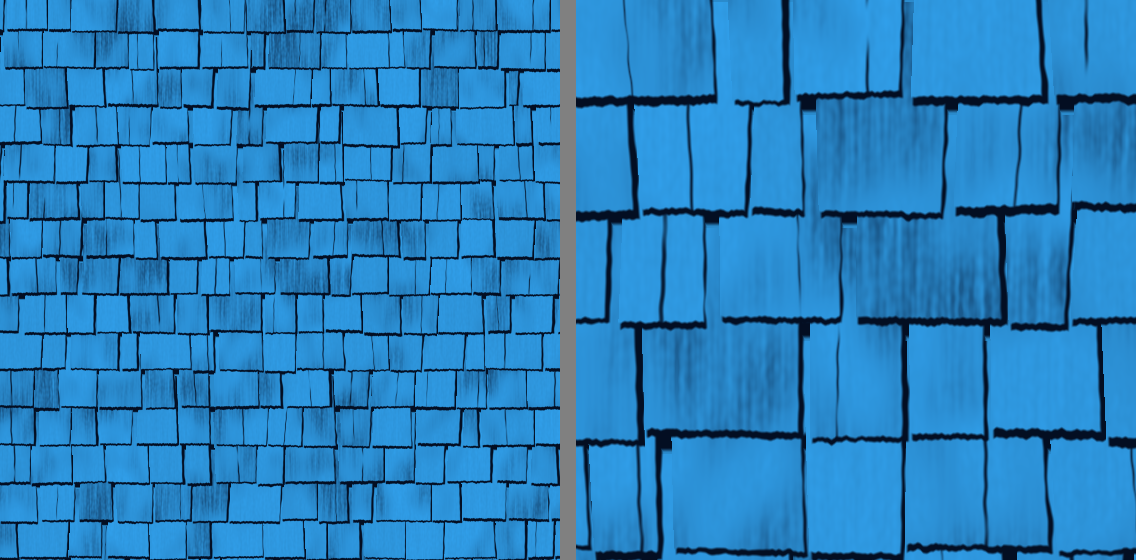
Left: the whole. Right: its middle third, enlarged.
Write a WebGL 1 fragment shader that draws this texture.

```glsl
precision highp float;
// Painted wooden shingles in overlapping courses, with uneven widths and butts.
// Each course is a row of jittered cells composited over the course below it,
// casting shadow down and right; stretched gradient noise gives grain and wear.

uniform vec2 u_resolution;

#define COLS 14.6
#define ROWS 14.86
#define ROW_SHIFT 0.06
#define WIDTH_JITTER 0.64
#define BUTT_JITTER 0.09
#define GAP_MAX 0.17
#define SHADOW_DROP 0.068
#define SHADOW_SIDE 0.05
#define CRACK_CHANCE 0.42
#define PAINT vec3(0.18, 0.592, 0.872)
#define WORN vec3(0.10, 0.35, 0.55)
#define SHADOW vec3(0.010, 0.055, 0.135)

float hash(vec2 p) {
  vec3 q = fract(vec3(p.xyx) * vec3(0.1031, 0.1030, 0.0973));
  q += dot(q, q.yzx + 33.33);
  return fract((q.x + q.y) * q.z);
}

// Gradient noise, roughly -0.7 to 0.7
float corner(vec2 cell, vec2 offset) {
  float angle = 6.2832 * hash(cell + 57.0);
  return dot(vec2(cos(angle), sin(angle)), offset);
}

float noise(vec2 p) {
  vec2 i = floor(p), f = p - i;
  vec2 s = f * f * f * (f * (f * 6.0 - 15.0) + 10.0);
  vec2 e = vec2(1.0, 0.0);
  return mix(mix(corner(i, f), corner(i + e, f - e), s.x),
             mix(corner(i + e.yx, f - e.yx), corner(i + 1.0, f - 1.0), s.x), s.y);
}

// Slightly slanted joint to the left of shingle k
float joint(float k, float row, float height) {
  vec2 id = vec2(k, row) + 11.0;
  float slant = 0.12 * (hash(id + 71.0) - 0.5);
  return k + WIDTH_JITTER * (hash(id) - 0.5) + slant * (height - 0.5);
}

// Antialiased step: 0 below the edge, 1 above it
float edge(float d, float soft) {
  return smoothstep(-soft, soft, d);
}

// Weathered paint with long, fine vertical grain
vec3 wood(vec2 p, vec2 id) {
  float own = hash(id + 23.0);
  vec2 q = p + vec2(own * 37.0, own * 5.0);
  float grain = noise(q * vec2(11.0, 0.7)) + 0.8 * noise(q * vec2(23.0, 1.6) + 9.0);
  float flecks = noise(q * vec2(19.0, 9.0) + 31.0);
  float patches = 0.9 * noise(p * vec2(0.5, 0.6) + 4.0) + 0.5 * noise(q * vec2(1.9, 1.1));
  float stain = smoothstep(-0.12, 0.85, patches + 0.6 * (own - 0.4));
  float wear = stain * clamp(0.75 + 0.8 * grain + 0.45 * flecks, 0.0, 1.3);
  float tone = 1.0 + 0.05 * (hash(id + 5.0) - 0.5) + 0.03 * grain + 0.03 * flecks;
  return mix(PAINT * tone, WORN, min(wear, 1.0));
}

// One course of shingles drawn over the colour beneath it
vec3 course(vec2 p, float row, vec3 under, float soft) {
  float height = p.y - row;
  float x = p.x + 7.3 * hash(vec2(row, 3.0));
  float k = floor(x);
  if (x < joint(k, row, height)) k -= 1.0;
  else if (x >= joint(k + 1.0, row, height)) k += 1.0;
  vec2 id = vec2(k, row) + 40.0;

  // Outline
  float gapRandom = hash(id + 13.0);
  float gap = mix(0.03, GAP_MAX, gapRandom * gapRandom);
  float left = joint(k, row, height);
  float wobble = 0.012 * noise(vec2(k * 5.3, p.y * 6.0));
  float right = joint(k + 1.0, row, height) - gap + wobble;
  float tilt = 0.065 * (hash(id + 31.0) - 0.5);
  float ragged = 0.02 * noise(vec2(x * 9.0, row * 3.7)) + 0.02 * noise(vec2(x * 23.0, row * 5.3));
  float butt = BUTT_JITTER * (hash(id + 17.0) - 0.5)
             + tilt * (x - 0.5 * (left + right)) + ragged;
  float body = edge(right - x, soft) * edge(height - butt, soft);

  // Shadow thrown on the course below, with a deep notch at the head of each gap
  float drop = SHADOW_DROP * mix(0.6, 1.25, hash(id + 41.0))
             + 0.025 * noise(vec2(x * 7.0, row * 2.3));
  float side = SHADOW_SIDE * mix(0.35, 1.4, hash(id + 43.0))
             + 0.03 * noise(vec2(k * 3.7, p.y * 3.0));
  float shade = edge(right + side - x, soft) * edge(x - left - 0.02, soft)
              * edge(height - butt + drop, soft);
  float notch = edge(x - right, soft) * smoothstep(0.84, 0.89, height)
              * (1.0 - smoothstep(0.98, 1.04, height));
  vec3 base = mix(under, SHADOW, max(shade, notch));

  // Face, with an occasional thin split along the grain
  vec3 face = wood(vec2(x, p.y), id);
  float lean = 0.1 * (hash(id + 67.0) - 0.5);
  float path = mix(left, right, mix(0.25, 0.75, hash(id + 53.0)))
             + 0.02 * noise(vec2(k * 3.1, p.y * 4.0)) + lean * (height - 0.5);
  float thin = 0.004 + 0.014 * hash(id + 59.0);
  float crack = step(hash(id + 61.0), CRACK_CHANCE) * edge(thin - abs(x - path), soft);
  crack *= 0.9 * smoothstep(-0.3, 0.2, noise(vec2(k * 7.7, p.y * 1.7)) + 0.12);
  return mix(base, mix(face, SHADOW, crack), body);
}

void main() {
  vec2 uv = gl_FragCoord.xy / u_resolution.y;
  vec2 p = uv * vec2(COLS, ROWS) - vec2(0.0, ROW_SHIFT);
  float soft = max(0.8 * ROWS / u_resolution.y, 0.016);
  float row = floor(p.y + 0.17);
  vec3 lower = course(p, row - 1.0, PAINT * 0.92, soft);
  gl_FragColor = vec4(course(p, row, lower, soft), 1.0);
}
```
